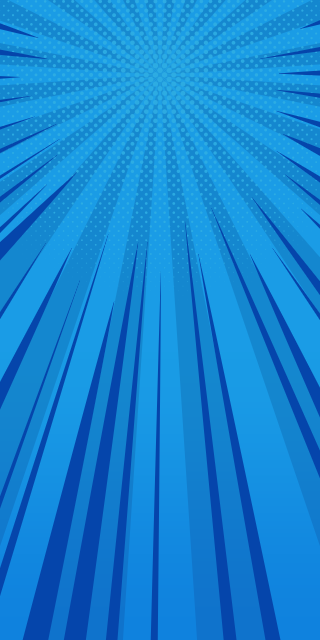
Give the GLSL for this background, as a WebGL 1 fragment shader.

```glsl
precision highp float;

uniform vec2 u_resolution;

const vec2 CENTER = vec2(0.5, 1.766);
const vec2 DOWN_LEFT = vec2(-0.70711, -0.70711);

float hash(float n) {
  return fract(sin(n * 91.345) * 4375.85);
}

// Coverage of a shape from its signed distance, softened over one pixel.
float fill(float dist) {
  return clamp(0.5 - dist * u_resolution.x, 0.0, 1.0);
}

// Sharp blade that widens from its tip to its base.
float spike(vec2 p, vec2 tip, vec2 base, float width) {
  vec2 axis = base - tip;
  float len = length(axis);
  vec2 dir = axis / len;
  vec2 q = p - tip;
  float along = dot(q, dir) / len;
  float across = abs(q.x * dir.y - q.y * dir.x);
  float halfWidth = 0.5 * width * pow(max(along, 0.0), 0.85);
  return fill(across - halfWidth) * step(0.0, along);
}

// Long blades that run to the bottom and the lower sides.
float longSpikes(vec2 p) {
  float m = spike(p, vec2(0.503, 1.154), vec2(0.482, 0.0), 0.022);
  m = max(m, spike(p, vec2(0.461, 1.245), vec2(0.349, 0.0), 0.036));
  m = max(m, spike(p, vec2(0.432, 1.245), vec2(0.234, 0.0), 0.068));
  m = max(m, spike(p, vec2(0.357, 1.060), vec2(0.111, 0.0), 0.078));
  m = max(m, spike(p, vec2(0.339, 1.270), vec2(0.0, 0.182), 0.026));
  m = max(m, spike(p, vec2(0.250, 1.125), vec2(0.0, 0.430), 0.013));
  m = max(m, spike(p, vec2(0.224, 1.224), vec2(0.0, 0.766), 0.038));
  m = max(m, spike(p, vec2(0.143, 1.240), vec2(0.0, 1.014), 0.012));
  m = max(m, spike(p, vec2(0.240, 1.461), vec2(0.0, 1.216), 0.040));
  m = max(m, spike(p, vec2(0.578, 1.310), vec2(0.719, 0.0), 0.040));
  m = max(m, spike(p, vec2(0.620, 1.206), vec2(0.853, 0.0), 0.046));
  m = max(m, spike(p, vec2(0.661, 1.349), vec2(1.0, 0.550), 0.034));
  m = max(m, spike(p, vec2(0.781, 1.206), vec2(1.0, 0.745), 0.040));
  m = max(m, spike(p, vec2(0.786, 1.385), vec2(1.0, 1.100), 0.026));
  return max(m, spike(p, vec2(0.852, 1.224), vec2(1.0, 1.010), 0.012));
}

// Short slivers that point inward from both upper sides.
float sideSlivers(vec2 p) {
  float m = 0.0;
  for (int i = 0; i < 9; i++) {
    for (int j = 0; j < 2; j++) {
      float seed = float(i) + 17.0 * float(j);
      float side = 2.0 * float(j) - 1.0;
      float height = -0.49 + 0.08 * float(i) + 0.025 * hash(seed + 3.0);
      vec2 edge = vec2(0.5 * side, height);
      vec2 tip = edge * mix(0.62, 0.88, hash(seed + 8.0));
      float width = mix(0.007, 0.022, hash(seed + 5.0));
      m = max(m, spike(p, CENTER + tip, CENTER + edge, width));
    }
  }
  return m;
}

// Diagonal halftone whose dots shrink away from the center.
float halftone(vec2 d) {
  vec2 lattice = vec2(dot(d, DOWN_LEFT), dot(d, DOWN_LEFT * vec2(-1.0, 1.0)));
  const float cell = 0.0203;
  vec2 local = (fract(lattice / cell) - 0.5) * cell;
  float radius = mix(0.0084, 0.0010, clamp(length(d) / 0.71, 0.0, 1.0));
  float fade = 1.0 - smoothstep(0.56, 0.73, length(d));
  return fill(length(local) - radius) * fade;
}

void main() {
  vec2 p = gl_FragCoord.xy / u_resolution * vec2(1.0, 2.0);
  vec2 d = p - CENTER;
  float r = length(d);

  // Twenty-four even rays, with a bright one straight down.
  float angle = atan(d.x, -d.y);
  float ray = fill(-cos(24.0 * angle) * r / 24.0);

  // Both blues deepen toward the bottom.
  float depth = 1.0 - smoothstep(0.0, 0.9, p.y);
  vec3 darkBlue = mix(vec3(0.08, 0.53, 0.81), vec3(0.06, 0.45, 0.80), depth);
  vec3 brightBlue = mix(vec3(0.10, 0.61, 0.90), vec3(0.06, 0.51, 0.87), depth);
  vec3 color = mix(darkBlue, brightBlue, ray);

  // Pale dots and a soft central glow.
  vec3 paleBlue = vec3(0.18, 0.68, 0.89);
  color = mix(color, paleBlue, 0.35 * exp(-r * r * 60.0));
  color = mix(color, paleBlue, 0.9 * halftone(d));

  // Deep blue blades on top.
  float blades = max(longSpikes(p), sideSlivers(p));
  color = mix(color, vec3(0.02, 0.27, 0.67), blades);
  gl_FragColor = vec4(color, 1.0);
}
```
